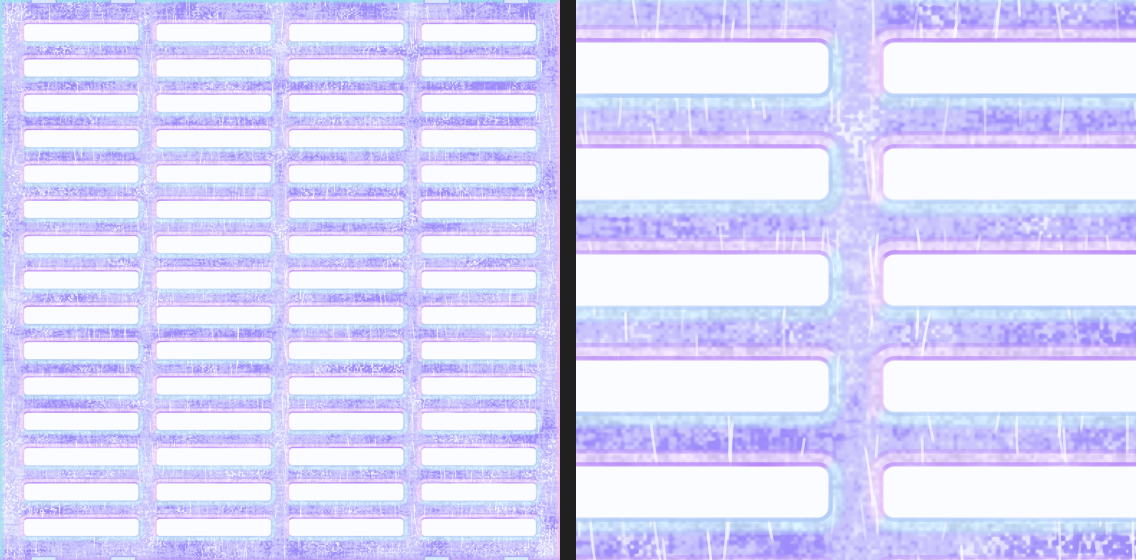
Left, the full canvas; right, a detail of the centre.
Reproduce this texture map procedurally as a WebGL 1 fragment shader.

```glsl
precision highp float;
uniform vec2 u_resolution;

// Layout, in canvas units
const vec2 COUNT = vec2(4.0, 15.0);
const vec2 PITCH = vec2(0.2366, 0.0631);
const vec2 SLOT_HALF = vec2(0.1025, 0.0158);
const float CORNER = 0.007;
const float RIM = 0.0085;
const float LINE = 0.0013;
const float BORDER = 0.009;
const vec2 TAB_OFFSET = vec2(0.28, 0.422);
const vec2 TAB_HALF = vec2(0.0225, 0.0065);

// Wear
const float GRAIN = 0.42;
const float SCRATCH_WIDTH = 0.0008;
const float SCRATCH_CHANCE = 0.36;

// Colours
const vec3 WHITE = vec3(0.985, 0.988, 1.0);
const vec3 PALE = vec3(0.89, 0.895, 0.99);
const vec3 LAVENDER = vec3(0.79, 0.77, 0.99);
const vec3 VIOLET = vec3(0.62, 0.55, 0.98);
const vec3 PINK = vec3(0.92, 0.85, 0.99);
const vec3 CYAN = vec3(0.80, 0.91, 0.98);
const vec3 EDGE_TOP = vec3(0.70, 0.50, 0.97);
const vec3 EDGE_LEFT = vec3(0.91, 0.75, 0.97);
const vec3 EDGE_LOW = vec3(0.69, 0.79, 0.97);
const vec3 BORDER_CYAN = vec3(0.60, 0.89, 0.93);
const vec3 BORDER_PINK = vec3(0.97, 0.74, 0.92);

float hash(vec2 p) {
  vec3 q = fract(vec3(p.xyx) * 0.1031);
  q += dot(q, q.yzx + 33.33);
  return fract((q.x + q.y) * q.z);
}

float noise(vec2 p) {
  vec2 i = floor(p), f = fract(p);
  f = f * f * (3.0 - 2.0 * f);
  return mix(mix(hash(i), hash(i + vec2(1.0, 0.0)), f.x),
             mix(hash(i + vec2(0.0, 1.0)), hash(i + 1.0), f.x), f.y);
}

float fbm(vec2 p) {
  float sum = 0.0, weight = 0.5;
  for (int i = 0; i < 4; i++) {
    sum += weight * noise(p);
    p = p * 2.1 + 17.3;
    weight *= 0.5;
  }
  return sum / 0.9375;
}

float band(float d, float width, float aa) {
  return 1.0 - smoothstep(width - aa, width + aa, abs(d));
}

// Short, slightly bent strokes, mostly upright
float scratches(vec2 p, float aa) {
  float sum = 0.0;
  for (int i = 0; i < 5; i++) {
    float layer = float(i);
    vec2 grid = vec2(25.0 + 5.0 * layer, 13.0 + 3.0 * layer);
    vec2 q = p * grid + layer * 7.37;
    vec2 id = floor(q), f = fract(q) - 0.5;
    float seed = hash(id + layer * 31.0);
    float lean = (hash(id + 5.1) - 0.5) * 0.6;
    float bend = (hash(id + 9.7) - 0.5) * 0.8;
    float x = f.x - (seed - 0.5) * 0.3 - lean * f.y - bend * f.y * f.y;
    float reach = 0.15 + 0.33 * hash(id + 2.3);
    float ends = 1.0 - smoothstep(reach * 0.7, reach, abs(f.y));
    float present = step(hash(id + 13.9), SCRATCH_CHANCE);
    sum += present * ends * (0.35 + 0.6 * seed) * band(x / grid.x, SCRATCH_WIDTH, aa);
  }
  return min(sum, 1.0);
}

void main() {
  vec2 p = gl_FragCoord.xy / u_resolution;
  float aa = 0.7 / min(u_resolution.x, u_resolution.y);
  vec2 c = p - 0.5;

  // Nearest slot, its distance and outward direction
  vec2 id = clamp(floor(c / PITCH + COUNT * 0.5), vec2(0.0), COUNT - 1.0);
  vec2 local = c - (id - (COUNT - 1.0) * 0.5) * PITCH;
  vec2 q = abs(local) - SLOT_HALF + CORNER;
  float d = length(max(q, 0.0)) + min(max(q.x, q.y), 0.0) - CORNER;
  vec2 dir = sign(local) * max(q, 0.0) / max(length(max(q, 0.0)), 0.0001);

  // Worn plate, deeper in the gaps between rows
  float patches = fbm(p * vec2(9.0, 13.0));
  float weave = noise(p * vec2(300.0, 45.0)) * 0.45 + noise(p * vec2(50.0, 300.0)) * 0.55;
  float speck = noise(p * 390.0 + 4.0);
  float gap = 1.0 - smoothstep(-0.006, 0.008, abs(local.x) - SLOT_HALF.x);
  float tone = 0.55 - 0.20 * gap + (patches - 0.5) * 0.85;
  tone += (weave - 0.5) * 0.55 + (speck - 0.5) * GRAIN;
  vec3 plate = mix(VIOLET, LAVENDER, smoothstep(0.0, 0.5, tone));
  plate = mix(plate, PALE, smoothstep(0.48, 0.95, tone));
  float scuff = smoothstep(0.48, 0.72, fbm(p * 24.0 + 40.0)) * smoothstep(0.5, 0.85, speck);
  plate = mix(plate, WHITE, 0.65 * scuff);

  // Bevel lit from one corner
  float warm = smoothstep(-0.5, 0.5, dir.y - dir.x);
  vec3 rim = mix(CYAN, PINK, warm) + (speck + weave - 1.0) * 0.10;
  float rimMask = 1.0 - smoothstep(RIM - 0.003, RIM + 0.002, d);
  vec3 color = mix(plate, rim, rimMask * 0.85);
  vec3 edge = mix(EDGE_LOW, mix(EDGE_LEFT, EDGE_TOP, smoothstep(0.4, 0.9, dir.y)), warm);
  float outer = band(d - RIM, LINE, aa) * (0.15 + 0.35 * weave);
  color = mix(color, edge, outer);
  color = mix(color, WHITE, scratches(p, aa) * 0.85);

  // Clean slot with an unevenly worn outline
  color = mix(color, WHITE, 1.0 - smoothstep(-aa, aa, d));
  float wear = 0.45 + 0.3 * hash(id + 3.0) + 0.4 * (noise(p * vec2(45.0, 80.0)) - 0.5);
  color = mix(color, edge, band(d - LINE * 0.5, LINE, aa) * clamp(wear, 0.0, 1.0));

  // Tinted canvas borders with a ragged inner edge
  float ragged = BORDER * (0.6 + 0.7 * noise(p * 110.0));
  vec4 sides = 1.0 - smoothstep(vec4(0.0), vec4(ragged), vec4(p, 1.0 - p));
  color = mix(color, BORDER_CYAN, max(sides.x, sides.w) * 0.85);
  color = mix(color, BORDER_PINK, sides.z * 0.85);
  color = mix(color, mix(VIOLET, BORDER_PINK, 0.4), sides.y * 0.6);

  // Small tabs on the upper and lower borders
  float tabX = min(abs(abs(c.x) - TAB_OFFSET.x), abs(abs(c.x) - TAB_OFFSET.y));
  vec2 t = vec2(tabX, 0.5 - abs(c.y)) - TAB_HALF;
  float tab = max(t.x, t.y);
  color = mix(color, mix(PALE, CYAN, speck), 1.0 - smoothstep(-aa, aa, tab));
  color = mix(color, mix(EDGE_LOW, VIOLET, 0.6), band(tab, LINE, aa) * 0.85);

  gl_FragColor = vec4(clamp(color, 0.0, 1.0), 1.0);
}
```
